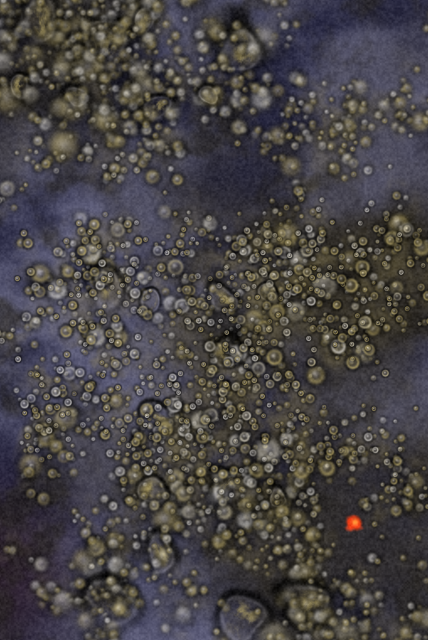
A Shadertoy shader for this texture:

```glsl
#define BLUE_WATER vec3(0.365, 0.365, 0.475)
#define DEEP_BLUE vec3(0.165, 0.165, 0.265)
#define SILT vec3(0.185, 0.170, 0.145)
#define PLUM vec3(0.17, 0.11, 0.18)
#define OLIVE vec3(0.66, 0.60, 0.38)
#define PALE vec3(0.80, 0.79, 0.78)
#define EMBER vec3(0.95, 0.25, 0.10)
#define FOCUS_HEIGHT 0.47
#define GRAIN 0.06

vec3 hash3(vec2 p) {
    vec3 q = fract(vec3(p.xyx) * vec3(0.1031, 0.1030, 0.0973));
    q += dot(q, q.yxz + 33.33);
    return fract((q.xxy + q.yzz) * q.zyx);
}

float noise(vec2 p) {
    vec2 i = floor(p), f = fract(p);
    f = f * f * (3.0 - 2.0 * f);
    return mix(mix(hash3(i).x, hash3(i + vec2(1, 0)).x, f.x),
               mix(hash3(i + vec2(0, 1)).x, hash3(i + vec2(1, 1)).x, f.x), f.y);
}

float fbm(vec2 p) {
    float sum = 0.0, amp = 0.5;
    for (int i = 0; i < 4; i++) {
        sum += amp * noise(p);
        p = mat2(1.6, 1.2, -1.2, 1.6) * p + 7.3;
        amp *= 0.5;
    }
    return sum / 0.9375;
}

float blob(vec2 p, vec2 center, vec2 size) {
    vec2 d = (p - center) / size;
    return exp(-dot(d, d));
}

// Where bubbles gather: broad drifts broken up by noise
float clusterDensity(vec2 p) {
    float drift = 0.9 * blob(p, vec2(0.18, 0.91), vec2(0.15, 0.14))
                + 0.7 * blob(p, vec2(0.55, 0.82), vec2(0.13, 0.06))
                + 0.5 * blob(p, vec2(0.03, 0.72), vec2(0.05, 0.10))
                + 0.9 * blob(p, vec2(0.20, 0.55), vec2(0.24, 0.10))
                + 0.6 * blob(p, vec2(0.50, 0.55), vec2(0.18, 0.12))
                + 0.8 * blob(p, vec2(0.20, 0.36), vec2(0.24, 0.11))
                + 0.7 * blob(p, vec2(0.42, 0.26), vec2(0.16, 0.11))
                + 0.6 * blob(p, vec2(0.20, 0.11), vec2(0.12, 0.10))
                + 0.5 * blob(p, vec2(0.55, 0.07), vec2(0.16, 0.09));
    return clamp(drift + 2.0 * (fbm(p * 13.0 + 4.0) - 0.53), 0.0, 1.0);
}

// Murky water: blue sheen, brown silt and a plum corner
vec3 waterColor(vec2 p) {
    float cloud = fbm(p * vec2(5.0, 8.0) + 2.0);
    float silt = 0.95 * blob(p, vec2(0.55, 0.57), vec2(0.24, 0.14))
               + 0.80 * blob(p, vec2(0.52, 0.15), vec2(0.25, 0.22))
               + 0.50 * blob(p, vec2(0.12, 0.88), vec2(0.14, 0.17));
    vec3 color = mix(DEEP_BLUE, BLUE_WATER, smoothstep(0.30, 0.62, cloud + 0.06 * p.y));
    color = mix(color, SILT, clamp(silt + 1.4 * (fbm(p * 7.0 + 20.0) - 0.5), 0.0, 0.95));
    color = mix(color, PLUM, 0.9 * blob(p, vec2(0.0, 0.11), vec2(0.11, 0.13)));
    return mix(color, SILT * 0.75, 0.6 * smoothstep(0.52, 0.75, fbm(p * 14.0 + 9.0)));
}

// One scattered layer; each bubble has a shadow, a bright rim and glints
vec3 addBubbles(vec3 color, vec2 p, float cell, float seed, float amount, float blur) {
    vec2 home = floor(p / cell);
    for (int k = 0; k < 9; k++) {
        vec2 id = home + vec2(k % 3 - 1, k / 3 - 1);
        vec3 rnd = hash3(id + seed);
        vec3 look = hash3(id + seed + 57.0);
        vec2 center = (id + 0.1 + 0.8 * rnd.xy) * cell;
        if (rnd.z > amount * clusterDensity(center)) continue;
        float radius = cell * mix(0.22, 0.48, look.x * look.x);
        vec2 q = (p - center) / radius;
        float d = length(q);
        float soft = blur + 0.4 / (iResolution.y * radius);
        float width = 0.15 + 0.5 * soft;
        float side = 0.7 + 0.3 * dot(q, vec2(cos(look.z * 6.3), sin(look.z * 6.3))) / (d + 0.2);
        float rim = side * exp(-pow((d - 0.74) / width, 2.0));
        float body = 1.0 - smoothstep(0.85 - soft, 0.95 + soft, d);
        float shadow = exp(-pow((d - 1.12) / (0.18 + soft), 2.0));
        float glint = exp(-pow(length(q - vec2(-0.12, 0.18)) / (0.24 + 0.4 * soft), 2.0));
        vec3 tint = mix(OLIVE, PALE, smoothstep(0.3, 1.0, look.y + 0.3 * (0.4 - p.x)));
        float strength = mix(0.55, 1.0, look.z) / (1.0 + 0.5 * blur);
        color *= 1.0 - 0.45 * shadow * strength;
        color = mix(color, tint * 0.55, 0.4 * body * strength);
        color = mix(color, tint, 0.85 * rim * strength);
        color += 0.45 * PALE * glint * strength;
    }
    return color;
}

// Large lenses: soft dark wobbly outline, pale line and bright core inside
vec3 addDomes(vec3 color, vec2 p, float blur) {
    const float cell = 0.10;
    vec2 home = floor(p / cell);
    vec2 bent = p + 0.03 * (vec2(noise(p * 22.0), noise(p * 22.0 + 40.0)) - 0.5);
    for (int k = 0; k < 9; k++) {
        vec2 id = home + vec2(k % 3 - 1, k / 3 - 1);
        vec3 rnd = hash3(id + 311.0);
        vec2 center = (id + 0.25 + 0.5 * rnd.xy) * cell;
        if (rnd.z > 0.95 * clusterDensity(center) * smoothstep(0.65, 0.25, center.x)) continue;
        vec2 q = (bent - center) / (cell * mix(0.18, 0.42, rnd.x));
        float d = length(q);
        float upper = 0.6 + 0.4 * q.y / (d + 0.1);
        float core = fbm(bent * 60.0 + rnd.xy * 20.0);
        color *= 1.0 - 0.75 * upper * exp(-pow((d - 1.0) / (0.15 + 0.1 * blur), 2.0));
        color += 0.14 * PALE * exp(-pow((d - 0.78) / 0.10, 2.0));
        color = mix(color, OLIVE, 0.8 * smoothstep(0.4, 0.75, core) * (1.0 - smoothstep(0.2, 0.8, d)));
    }
    return color;
}

void mainImage(out vec4 fragColor, in vec2 fragCoord) {
    vec2 p = fragCoord / iResolution.y;
    float blur = 0.04 + 0.7 * smoothstep(0.10, 0.45, abs(p.y - FOCUS_HEIGHT));

    // Water under a mottled olive froth
    vec3 color = waterColor(p);
    float froth = clusterDensity(p) * smoothstep(0.3, 0.7, fbm(p * 32.0));
    color = mix(color, OLIVE * 0.78, 0.55 * froth);

    // From blurred depths up to the sharp surface
    color = addBubbles(color, p, 0.012, 71.0, 0.65, 0.4 + blur);
    color = addBubbles(color, p, 0.040, 13.0, 0.60, 0.25 + blur);
    color = addDomes(color, p, blur);
    color = addBubbles(color, p, 0.028, 29.0, 0.60, blur);
    color = addBubbles(color, p, 0.017, 47.0, 0.80, blur);

    // Glowing fleck
    vec2 fleck = p - vec2(0.553, 0.182);
    float glow = length(fleck * vec2(1.0, 1.1)) + 0.006 * (noise(p * 150.0) - 0.5);
    color = mix(color, EMBER, 1.0 - smoothstep(0.007, 0.017, glow));
    color += vec3(0.1, 0.35, 0.12) * blob(fleck, vec2(0.002), vec2(0.005));

    // Suspended dust
    color += GRAIN * (noise(p * 380.0) + noise(p * 210.0) - 1.0);
    fragColor = vec4(clamp(color, 0.0, 1.0), 1.0);
}
```
